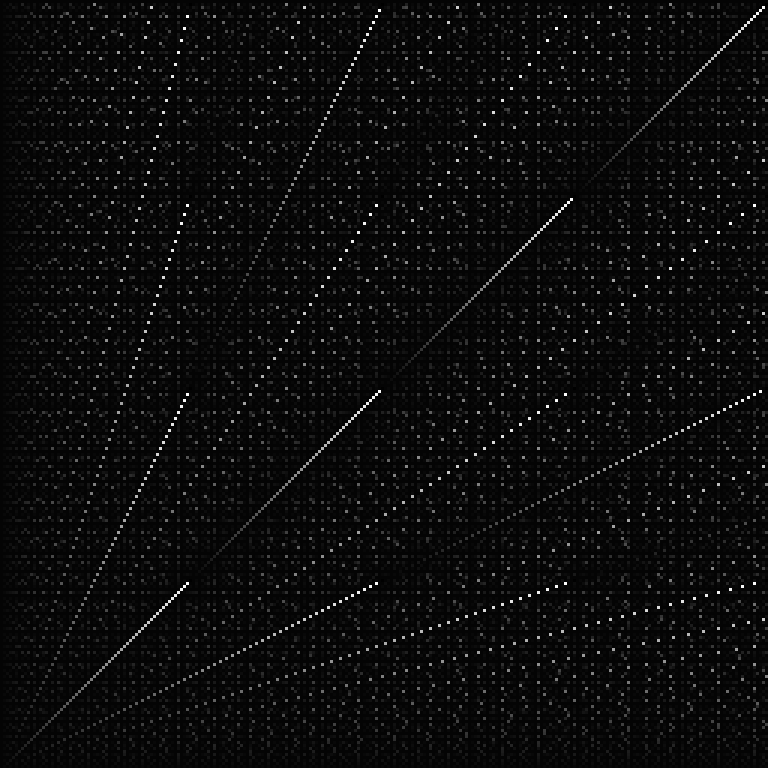
Reproduce this pattern procedurally as a Shadertoy shader.

```glsl
// Greatest common divisor map: each cell of a 256 x 256 grid is shaded by the
// gcd of its column and row numbers, found with Euclid's algorithm. Brightness
// rises linearly and wraps every 64, so rays of simple ratios fade in and restart.

int gcd(ivec2 pair) {
    for (int i = 0; i < 16 && pair.y != 0; i++) {
        pair = ivec2(pair.y, pair.x % pair.y);
    }
    return pair.x;
}

// Grey level of the grid cell under a point of the unit canvas
float cellShade(vec2 uv) {
    ivec2 cell = ivec2(floor(clamp(uv, 0.0, 0.9999) * 256.0));
    return fract(float(gcd(cell + ivec2(1, 2))) / 64.0);
}

void mainImage(out vec4 fragColor, in vec2 fragCoord) {
    // Average 2 x 2 samples per pixel to smooth the cell edges
    float shade = 0.0;
    for (int i = 0; i < 4; i++) {
        vec2 offset = vec2(i % 2, i / 2) * 0.5 - 0.25;
        shade += 0.25 * cellShade((fragCoord + offset) / iResolution.xy);
    }
    fragColor = vec4(vec3(shade), 1.0);
}
```
